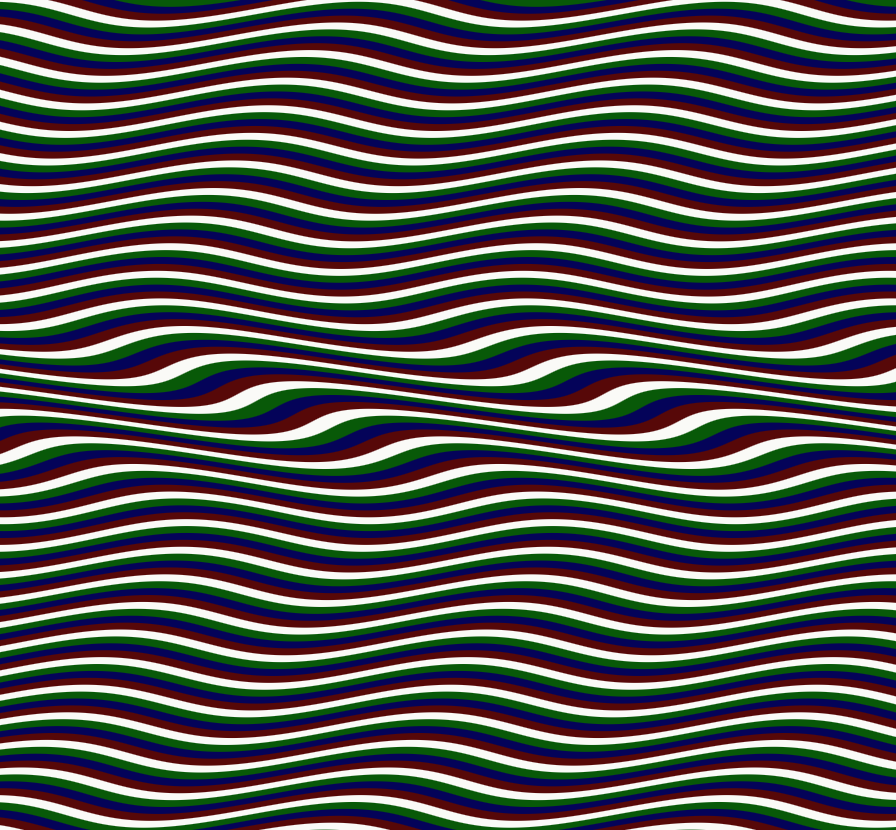
A Shadertoy shader for this pattern:

```glsl
// Thin four-colour wavy stripes whose crests drift sideways down the canvas.
#define TAU 6.2831853
#define STRIPE_SETS 30.08   // four-colour sets per canvas height
#define FIRST_WHITE 0.0135  // depth of the first white centre line
#define WAVE_LENGTH 0.441   // crest to crest, in canvas heights
#define WAVE_HEIGHT 0.0155  // amplitude
#define CREST_X 0.427       // crest position at the pinch
#define PINCH_Y 0.486       // depth where the drift is fastest
#define DRIFT_PERIOD 0.958
#define DRIFT_SWING 0.211
#define DRIFT_SKEW vec2(0.30, 0.12) // second and third harmonics

// Sideways crest position: quick swing at the pinch, slow return elsewhere
float crestPosition(float depth) {
    float a = TAU * (depth - PINCH_Y) / DRIFT_PERIOD;
    float swing = sin(a) + dot(DRIFT_SKEW, sin(a * vec2(2.0, 3.0)));
    return CREST_X + DRIFT_SWING * swing;
}

// Band order going down: white, green, blue, red
vec3 bandColor(float band) {
    int id = int(mod(band + 0.5, 4.0));
    if (id == 0) return vec3(0.98, 0.98, 0.97);
    if (id == 1) return vec3(0.03, 0.35, 0.03);
    if (id == 2) return vec3(0.015, 0.01, 0.35);
    return vec3(0.34, 0.03, 0.03);
}

void mainImage(out vec4 fragColor, in vec2 fragCoord) {
    vec2 p = fragCoord / iResolution.y;
    float depth = 1.0 - p.y;

    // Bend the stripe coordinate with the drifting wave
    float wave = cos(TAU * (p.x - crestPosition(depth)) / WAVE_LENGTH);
    float warped = depth + WAVE_HEIGHT * wave - FIRST_WHITE;
    float band = 4.0 * STRIPE_SETS * warped + 0.5;

    // Blend across the nearest edge over one pixel
    float edge = floor(band + 0.5);
    float blend = clamp((band - edge) / max(fwidth(band), 1e-4) + 0.5, 0.0, 1.0);
    vec3 color = mix(bandColor(edge - 1.0), bandColor(edge), blend);
    fragColor = vec4(color, 1.0);
}
```
